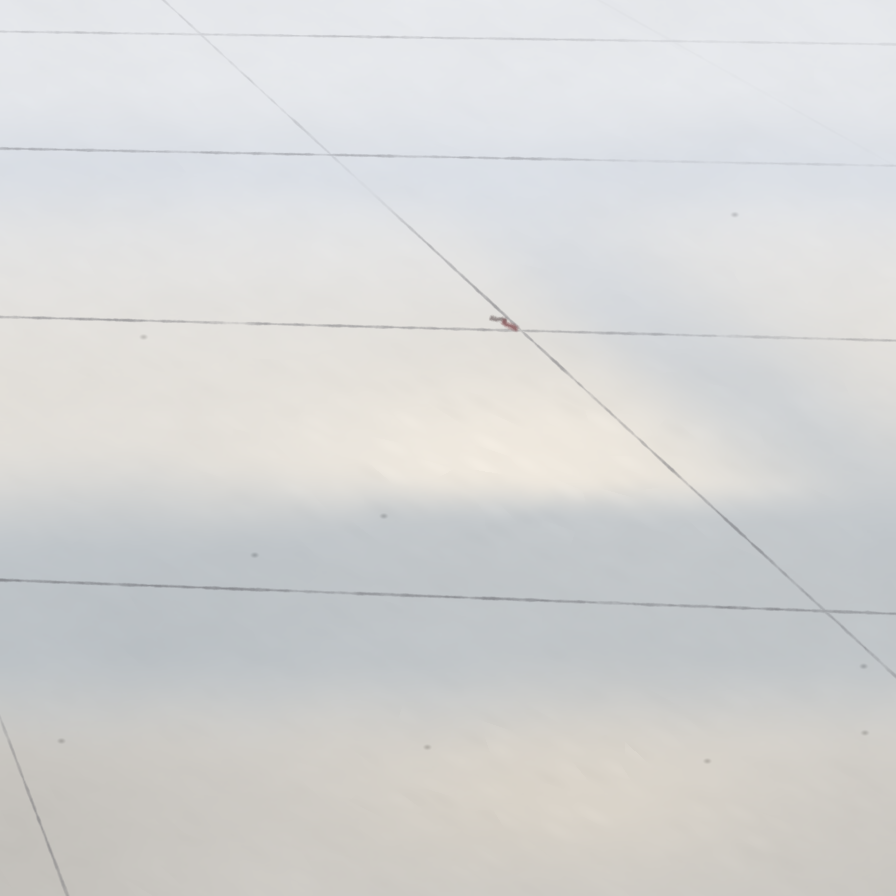
Write a three.js fragment shader that draws this texture.

```glsl
// Pale concrete slabs seen in perspective, with thin joints, soft shade bands and faint wear.
varying vec2 vUv;

// Slab grid: joints run to a vanishing point above the canvas
const vec2 VANISH = vec2(-0.565, 1.690);
const vec2 GRID_START = vec2(0.379, 0.7478);
const vec2 GRID_STEP = vec2(0.704, 0.2104);
const float JOINT_HALF_WIDTH = 0.0013;
// Colours, near to far
const vec3 SUN_NEAR = vec3(0.798, 0.787, 0.767);
const vec3 SUN_MID = vec3(0.885, 0.873, 0.852);
const vec3 SUN_FAR = vec3(0.898, 0.906, 0.920);
const vec3 SHADE_NEAR = vec3(0.738, 0.760, 0.776);
const vec3 SHADE_FAR = vec3(0.845, 0.865, 0.895);
const vec3 JOINT_COLOR = vec3(0.42, 0.42, 0.44);
const vec3 GLOW = vec3(0.050, 0.037, 0.018);
const vec3 LEAF_DARK = vec3(0.42, 0.37, 0.37);
const vec3 LEAF_RED = vec3(0.52, 0.33, 0.34);
// Wear
const float MOTTLE_AMOUNT = 0.010;
const float FLECK_AMOUNT = 0.026;
const float SPECK_AMOUNT = 0.13;

vec2 hash2(vec2 p) {
  return fract(sin(vec2(dot(p, vec2(127.1, 311.7)), dot(p, vec2(269.5, 183.3)))) * 43758.5);
}
// Layered sines, roughly -1 to 1
float mottle(vec2 p) {
  float sum = 0.0, amp = 0.5;
  for (int i = 0; i < 4; i++) {
    sum += amp * sin(p.x + 1.7 * sin(p.y * 0.8)) * sin(p.y + 1.3 * sin(p.x * 0.7));
    p = mat2(1.6, 1.2, -1.2, 1.6) * p + 3.1;
    amp *= 0.6;
  }
  return sum;
}
// Cellular noise: distance to the nearest point, and a random value for its cell
vec2 cellular(vec2 p) {
  vec2 best = vec2(9.0, 0.0);
  for (int y = -1; y <= 1; y++) {
    for (int x = -1; x <= 1; x++) {
      vec2 cell = floor(p) + vec2(float(x), float(y));
      float d = length(cell + hash2(cell) - p);
      if (d < best.x) best = vec2(d, hash2(cell + 41.0).x);
    }
  }
  return best;
}
float bump(float x, float width) {
  return exp(-x * x / (width * width));
}
float segment(vec2 p, vec2 a, vec2 b) {
  vec2 ab = b - a;
  return length(p - a - ab * clamp(dot(p - a, ab) / dot(ab, ab), 0.0, 1.0));
}
// Strength of the joints; far ones are fainter, all are broken by wear
float joints(vec2 uv) {
  float depth = VANISH.y - uv.y;
  float rowDepth = (depth + 0.0134 * uv.x) / (1.0 + 0.0383 * uv.x);
  float slope = (uv.x - VANISH.x) / depth;
  vec2 grid = (vec2(slope, 1.0 / rowDepth) - GRID_START) / GRID_STEP;
  vec2 id = floor(grid + 0.5);
  vec2 toCanvas = GRID_STEP * vec2(depth / sqrt(1.0 + slope * slope), rowDepth * rowDepth);
  vec2 dist = abs(grid - id) * toCanvas + 0.0008 * mottle(uv * 130.0);
  float width = JOINT_HALF_WIDTH * mix(0.85, 1.15, rowDepth - 0.6);
  vec2 ink = 1.0 - smoothstep(vec2(0.0), vec2(width * 1.9), dist);
  ink.y *= mix(0.52, 0.26, id.y / 3.0);
  ink.y *= 1.0 - 0.6 * smoothstep(0.5, 0.75, uv.x) * smoothstep(0.5, 1.5, id.y);
  ink.x *= mix(0.42, 0.05, smoothstep(1.0, 2.0, id.x)) * (1.0 - 0.9 * bump(uv.y - 0.79, 0.04));
  ink.x *= 1.0 - 0.5 * smoothstep(0.7, 0.9, uv.y);
  float worn = 0.85 + 0.45 * mottle(uv * 14.0 + 2.0) + 0.5 * mottle(uv * 75.0);
  return max(ink.x, ink.y) * clamp(worn, 0.15, 1.2);
}
// Soft shade: a broad near band, a slanted band on the right, a faint far band
float shade(vec2 uv) {
  vec2 p = uv + 0.016 * vec2(mottle(uv * 7.0), mottle(uv.yx * 6.0 + 4.0));
  float soft = mix(0.075, 0.028, smoothstep(0.1, 0.55, uv.x));
  float near = smoothstep(0.15, 0.28, p.y) * (1.0 - smoothstep(0.445 - soft, 0.445 + soft, p.y));
  near *= mix(1.0, 0.87, smoothstep(0.1, 0.6, uv.x));
  float across = p.y - 0.74 + 0.69 * (p.x - 0.586);
  float slant = 0.72 * bump(across, mix(0.05, 0.10, uv.x)) * smoothstep(0.36, 0.72, uv.x);
  float far = 0.75 * bump(p.y - 0.81, 0.055);
  return 1.0 - (1.0 - near) * (1.0 - slant) * (1.0 - far);
}
void main() {
  vec2 uv = vUv;
  // Light and shade
  vec3 sun = mix(SUN_NEAR, SUN_MID, smoothstep(0.05, 0.48, uv.y));
  sun = mix(sun, SUN_FAR, smoothstep(0.55, 0.88, uv.y));
  sun -= 0.035 * smoothstep(0.35, 0.0, uv.x) * smoothstep(0.3, 0.1, uv.y);
  vec3 dim = mix(SHADE_NEAR, SHADE_FAR, smoothstep(0.30, 0.85, uv.y));
  float glow = bump(length((uv - vec2(0.58, 0.49)) / vec2(0.26, 0.09)), 1.0)
             + bump(length((uv - vec2(0.63, 0.11)) / vec2(0.24, 0.09)), 1.0);
  vec3 color = mix(sun + GLOW * glow, dim, shade(uv));
  // Mottling, slanted flecks and sparse specks
  color += MOTTLE_AMOUNT * (mottle(uv * vec2(7.0, 13.0)) + 0.4 * mottle(uv * vec2(40.0, 65.0)));
  vec2 fleck = cellular(vec2(uv.x, uv.y + 0.45 * uv.x) * vec2(20.0, 50.0));
  color += FLECK_AMOUNT * (fleck.y - 0.5) * smoothstep(0.6, 0.0, fleck.x) * (0.35 + glow);
  vec2 speck = cellular(uv * vec2(9.0, 13.0) + 3.0);
  color -= SPECK_AMOUNT * step(0.93, speck.y) * smoothstep(0.055, 0.0, speck.x);
  color = mix(color, JOINT_COLOR, joints(uv));
  // Small dry leaf lying on a joint
  vec2 ragged = uv + 0.0015 * mottle(uv * 200.0);
  float stem = segment(ragged, vec2(0.549, 0.645), vec2(0.564, 0.643));
  float blade = segment(ragged, vec2(0.563, 0.641), vec2(0.575, 0.633));
  color = mix(color, LEAF_DARK, 0.65 * smoothstep(0.0045, 0.0, stem));
  color = mix(color, LEAF_RED, 0.80 * smoothstep(0.0055, 0.0, blade));
  gl_FragColor = vec4(clamp(color, 0.0, 1.0), 1.0);
}
```
